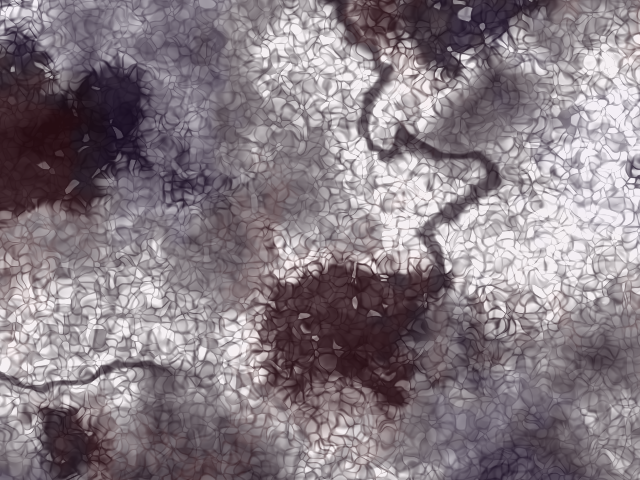
Reproduce this texture procedurally as a WebGL 1 fragment shader.

```glsl
precision highp float;

uniform vec2 u_resolution;

const vec3 SHADOW_TINT = vec3(0.020, -0.030, 0.010);
const vec3 LIGHT_TINT = vec3(0.010, -0.010, 0.002);
const vec3 BROWN_TINT = vec3(0.045, -0.005, -0.020);
const vec3 BLUE_TINT = vec3(-0.012, -0.008, 0.035);

vec2 hash2(vec2 p) {
  vec3 q = fract(p.xyx * vec3(0.1031, 0.1030, 0.0973));
  q += dot(q, q.yzx + 33.33);
  return fract((q.xx + q.yz) * q.zy);
}

float noise(vec2 p) {
  vec2 i = floor(p);
  vec2 f = fract(p);
  f = f * f * (3.0 - 2.0 * f);
  float low = mix(hash2(i).x, hash2(i + vec2(1.0, 0.0)).x, f.x);
  float high = mix(hash2(i + vec2(0.0, 1.0)).x, hash2(i + 1.0).x, f.x);
  return mix(low, high, f.y);
}

float fbm(vec2 p) {
  float sum = 0.0;
  float weight = 0.533;
  for (int i = 0; i < 4; i++) {
    sum += weight * noise(p);
    p = mat2(1.6, 1.2, -1.2, 1.6) * p + 17.3;
    weight *= 0.5;
  }
  return sum;
}

vec2 warp(vec2 p, float scale, float amount) {
  vec2 q = p * scale;
  return p + amount * (vec2(noise(q + 5.2), noise(q + 41.7)) - 0.5);
}

// Returns distance from the facet border and a random value per facet
vec2 facets(vec2 p) {
  vec2 cell = floor(p);
  vec2 local = fract(p);
  float nearest = 8.0;
  float second = 8.0;
  float id = 0.0;
  for (int y = -1; y <= 1; y++) {
    for (int x = -1; x <= 1; x++) {
      vec2 offset = vec2(float(x), float(y));
      vec2 seed = hash2(cell + offset);
      float d = length(offset + seed - local);
      if (d < nearest) {
        second = nearest;
        nearest = d;
        id = fract(seed.x * 7.31 + seed.y * 3.77);
      } else {
        second = min(second, d);
      }
    }
  }
  return vec2(second - nearest, id);
}

float facetHeight(vec2 facet) {
  return smoothstep(0.0, 0.35, facet.x) * (0.3 + 0.7 * facet.y);
}

float crack(vec2 p, float width) {
  float line = abs(fbm(p * 1.7) - 0.5);
  float gate = smoothstep(0.52, 0.66, noise(p * 2.6 + 63.0));
  return gate * (1.0 - smoothstep(width * 0.3, width, line));
}

void main() {
  vec2 p = gl_FragCoord.xy / u_resolution.y;
  vec2 bent = warp(p, 7.0, 0.09);
  vec2 ragged = warp(warp(p, 9.0, 0.07), 38.0, 0.022);

  // Crystalline grain at two sizes, with soft fine mottling
  vec2 coarse = facets(warp(p, 24.0, 0.045) * vec2(27.0, 31.0));
  vec2 fine = facets(warp(p, 40.0, 0.025) * 52.0 + 9.0);
  float mottle = noise(bent * 65.0) - 0.5;
  float grain = 0.5 * facetHeight(coarse) + 0.6 * facetHeight(fine) - 0.43;
  grain += 0.35 * mottle;

  // Broad pale and matte grey regions
  float light = fbm(bent * 3.8 + 23.0);
  float sparkle = mix(0.20, 0.62, smoothstep(0.36, 0.58, light));
  float tone = 0.61 + 1.15 * (light - 0.5) + sparkle * grain;

  // Ragged dark patches, cracks and bright specks inside them
  float patches = fbm(ragged * 3.1 + 71.0) + 0.09 * mottle - 0.06 * grain;
  float dark = smoothstep(0.55, 0.67, patches);
  float speck = smoothstep(0.90, 0.97, fine.y) * smoothstep(0.12, 0.40, fine.x);
  dark = max(dark * (1.0 - 0.55 * speck), 0.85 * crack(ragged, 0.022));
  tone = mix(tone, 0.16 + 0.30 * (tone - 0.48), dark);
  tone = clamp(tone, 0.085, 0.95);

  // Nearly neutral colour with brown and violet stains
  float stain = noise(p * 3.0 + 12.0) + 0.25 * (noise(p * 24.0) - 0.5);
  float stainable = smoothstep(0.44, 0.58, patches) * (1.0 - 0.6 * tone);
  vec3 color = vec3(tone) + mix(SHADOW_TINT, LIGHT_TINT, smoothstep(0.1, 0.8, tone));
  color += BROWN_TINT * stainable * smoothstep(0.46, 0.68, stain);
  color += BLUE_TINT * smoothstep(0.50, 0.25, stain) * (1.0 - 0.7 * tone);

  gl_FragColor = vec4(clamp(color, 0.0, 1.0), 1.0);
}
```
